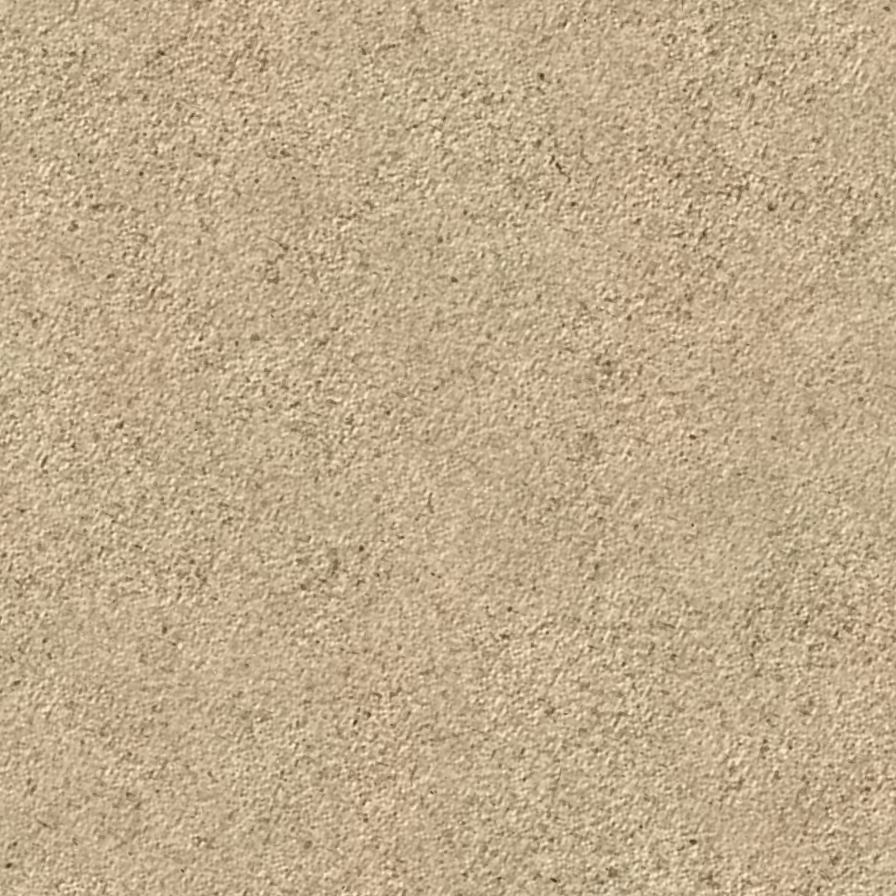
Write a WebGL 1 fragment shader that draws this texture.

```glsl
precision highp float;
// Fine sandy plaster: lit sand grains, soft stains, dark pits, fibres and pale chips.

uniform vec2 u_resolution;

const vec3 SAND_TINT = vec3(0.0, -0.08, -0.20);      // offset from tone to sand colour
const vec3 HUE_SHIFT = vec3(0.024, -0.012, -0.006);  // pinkish against greenish areas
const vec2 LIGHT_STEP = vec2(-0.0013, 0.0015);       // towards the light, upper left

float hash(vec2 p, float seed) {
  vec3 q = fract(vec3(p.xyx + seed * 17.31) * vec3(0.1031, 0.1030, 0.0973));
  q += dot(q, q.yzx + 33.33);
  return fract((q.x + q.y) * q.z);
}

vec2 rotate(vec2 p, float angle) {
  float c = cos(angle), s = sin(angle);
  return vec2(c * p.x - s * p.y, s * p.x + c * p.y);
}

float noise(vec2 p, float seed) {
  vec2 cell = floor(p), f = fract(p);
  f = f * f * (3.0 - 2.0 * f);
  float low = mix(hash(cell, seed), hash(cell + vec2(1.0, 0.0), seed), f.x);
  float high = mix(hash(cell + vec2(0.0, 1.0), seed), hash(cell + 1.0, seed), f.x);
  return mix(low, high, f.y);
}

float fbm(vec2 p, float seed) {
  float sum = 0.0, weight = 0.5;
  for (int i = 0; i < 4; i++) {
    sum += weight * noise(p, seed + float(i));
    p = rotate(p * 2.03, 0.6);
    weight *= 0.5;
  }
  return sum / 0.9375;
}

// Height of the grainy surface, from fine and slightly coarser grains.
float grainHeight(vec2 uv) {
  return noise(rotate(uv, 0.5) * 250.0, 1.0) + 0.4 * noise(rotate(uv, 1.1) * 150.0, 2.0);
}

// Scattered soft flecks: one per grid cell at most, turned around a main angle.
float flecks(vec2 uv, float cells, float share, vec2 halfSize, float angle, float spread, float seed) {
  vec2 grid = uv * cells, home = floor(grid);
  float cover = 0.0;
  for (int y = -1; y <= 1; y++) {
    for (int x = -1; x <= 1; x++) {
      vec2 cell = home + vec2(float(x), float(y));
      vec2 centre = cell + vec2(hash(cell, seed), hash(cell, seed + 1.0));
      float turn = angle + spread * (hash(cell, seed + 2.0) - 0.5);
      float size = mix(0.5, 1.2, hash(cell, seed + 3.0));
      vec2 local = rotate((grid - centre) / cells, -turn) / (halfSize * size);
      float present = step(hash(cell, seed + 4.0), share);
      float strength = mix(0.4, 1.0, hash(cell, seed + 5.0));
      cover = max(cover, present * strength * (1.0 - smoothstep(0.35, 1.2, length(local))));
    }
  }
  return cover;
}

void main() {
  vec2 uv = gl_FragCoord.xy / min(u_resolution.x, u_resolution.y);

  // Gentle variation of roughness, stain and hue.
  float rough = mix(0.82, 1.18, smoothstep(0.3, 0.7, fbm(uv * 14.0, 10.0)));
  float stain = fbm(uv * 22.0, 20.0) - 0.5;
  float hue = fbm(uv * 7.0, 30.0) - 0.5;

  // Sand grains: side lighting plus their own lightness.
  float relief = grainHeight(uv) - grainHeight(uv + LIGHT_STEP);
  float lightness = noise(rotate(uv, 0.8) * 270.0, 3.0) - 0.5;
  float tone = 0.769 + rough * (0.31 * relief + 0.20 * lightness) + 0.07 * stain;

  // Small pits, gathered slightly in the rough areas.
  float pits = smoothstep(0.74, 0.92, noise(rotate(uv, 0.3) * 165.0, 4.0));
  tone -= 0.15 * pits * rough;

  // Smudges, broken fibres and dark specks; edges are bent by noise.
  vec2 bend = vec2(noise(uv * 95.0, 5.0), noise(uv * 95.0, 6.0)) - 0.5;
  vec2 bent = uv + 0.008 * bend;
  float broken = smoothstep(0.25, 0.65, noise(uv * 130.0, 7.0));
  tone -= 0.08 * broken * flecks(bent, 11.0, 0.35, vec2(0.024, 0.010), -0.7, 2.0, 40.0);
  tone -= 0.20 * broken * flecks(bent, 13.0, 0.25, vec2(0.019, 0.0027), -0.9, 2.2, 50.0);
  tone -= 0.32 * flecks(uv + 0.003 * bend, 32.0, 0.16, vec2(0.0045, 0.003), -0.5, 3.0, 60.0);

  // Pale chips and a few light scratches.
  tone += 0.20 * flecks(uv, 30.0, 0.15, vec2(0.0036, 0.0024), 0.4, 3.0, 70.0);
  tone += 0.08 * broken * flecks(bent, 9.0, 0.25, vec2(0.02, 0.0018), -0.9, 1.5, 80.0);

  vec3 color = vec3(clamp(tone, 0.25, 0.98)) + SAND_TINT + HUE_SHIFT * hue;
  gl_FragColor = vec4(clamp(color, 0.0, 1.0), 1.0);
}
```
